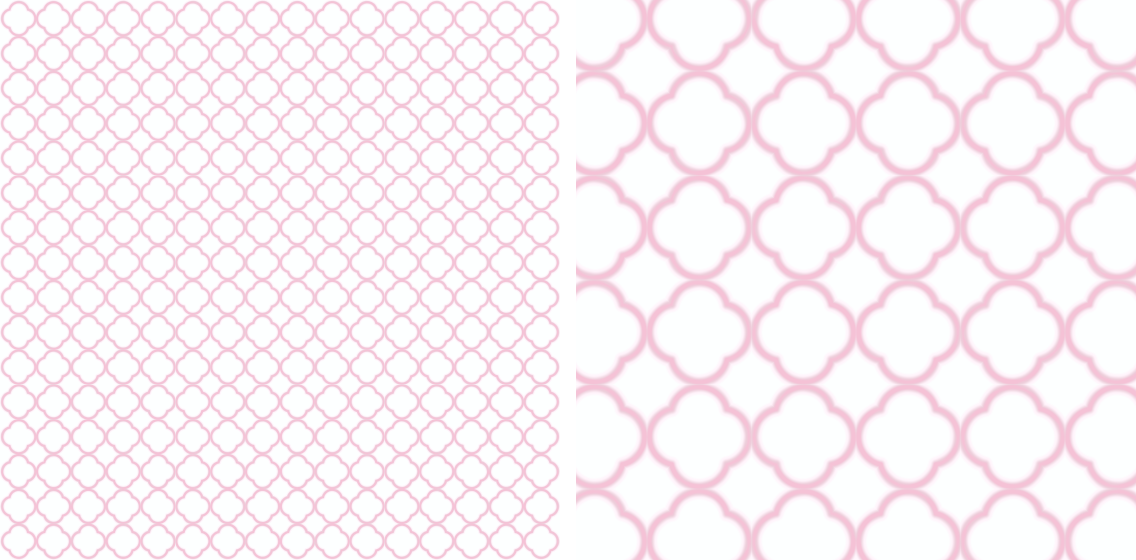
Left, the full canvas; right, a detail of the centre.
This pattern is drawn by a Shadertoy shader. Its source:

```glsl
// A lattice of pink quatrefoil outlines on white, touching tip to tip.
// Each cell measures the distance to four circular arcs, found by symmetry;
// layered sines give the thin line a slightly mottled, greyish rim.

#define REPEATS 16.0
#define PITCH 0.0622
#define LOBE_OFFSET 0.203
#define LOBE_RADIUS 0.273
#define HALF_LINE 0.038
#define HALO 0.034
#define WEAR 0.005
#define PAPER vec3(0.992, 1.0, 1.0)
#define HALO_TINT vec3(1.0, 0.958, 0.985)
#define CORE_PINK vec3(0.96, 0.76, 0.84)
#define RIM_PINK vec3(0.93, 0.805, 0.855)

// Distance to the outline of four overlapping lobes
float quatrefoilLine(vec2 p) {
    p = abs(p);
    if (p.y > p.x) p = p.yx;
    vec2 center = vec2(LOBE_OFFSET, 0.0);
    float c = LOBE_OFFSET;
    float r = LOBE_RADIUS;
    vec2 cusp = vec2(0.5 * (c + sqrt(2.0 * r * r - c * c)));
    vec2 toPoint = p - center;
    vec2 toCusp = cusp - center;
    bool besideArc = toCusp.x * toPoint.y - toCusp.y * toPoint.x <= 0.0;
    return besideArc ? abs(length(toPoint) - r) : length(p - cusp);
}

// Irregular mottling in the range -1 to 1
float mottle(vec2 p) {
    float sum = 0.0;
    float weight = 0.5;
    for (int i = 0; i < 3; i++) {
        sum += weight * sin(p.x + 1.7 * sin(p.y)) * sin(p.y + 1.3 * sin(0.7 * p.x));
        p = mat2(1.2, 1.1, -1.1, 1.2) * p + 2.3;
        weight *= 0.6;
    }
    return sum;
}

void mainImage(out vec4 fragColor, in vec2 fragCoord) {
    float size = min(iResolution.x, iResolution.y);
    vec2 uv = (fragCoord - 0.5 * iResolution.xy) / size;

    // Repeat only within the grid, leaving a narrow paper margin
    vec2 grid = uv / PITCH + 0.5 * REPEATS;
    vec2 cell = clamp(floor(grid), 0.0, REPEATS - 1.0);
    float d = quatrefoilLine(grid - cell - 0.5);

    // Line edge and its soft halo
    float grain = mottle(grid * 9.0);
    float soft = max(0.022, 0.6 / (size * PITCH));
    float halfLine = HALF_LINE + WEAR * grain;
    float line = 1.0 - smoothstep(halfLine - soft, halfLine + soft, d);
    float halo = 1.0 - smoothstep(halfLine + 0.5 * HALO, halfLine + 1.5 * HALO, d);

    // Pink core fading to a greyer rim
    float rim = smoothstep(0.006, 0.034, d + 0.014 * grain);
    vec3 color = mix(PAPER, HALO_TINT, halo);
    color = mix(color, mix(CORE_PINK, RIM_PINK, rim), line);
    fragColor = vec4(color, 1.0);
}
```
